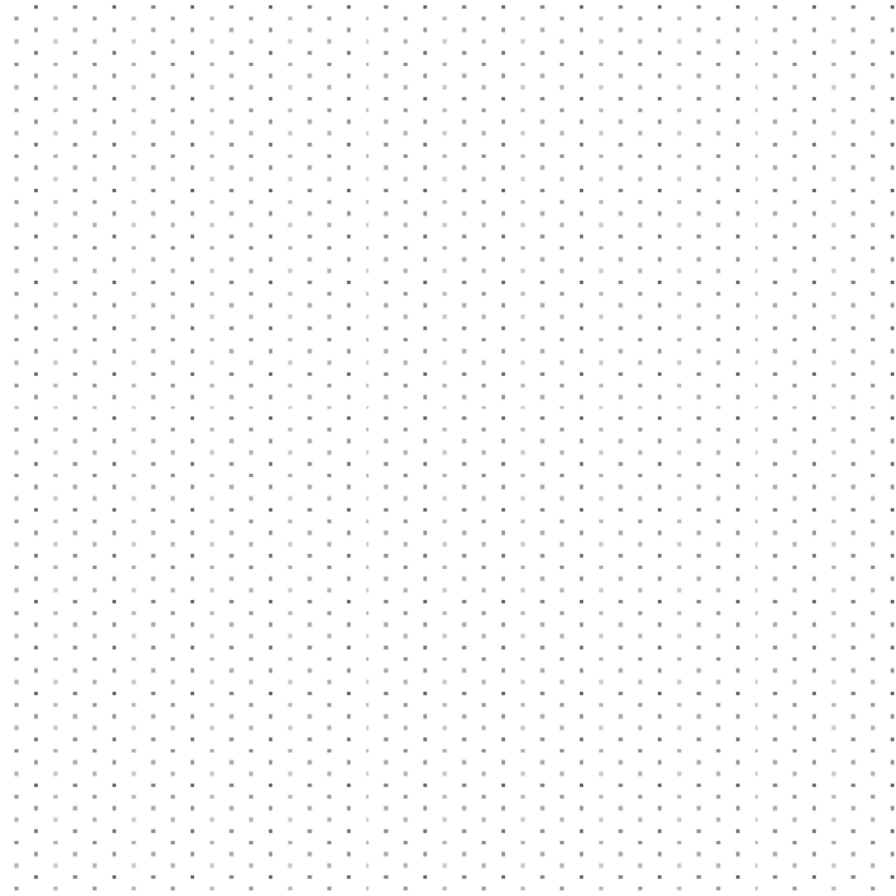
Give the GLSL for this pattern, as a WebGL 1 fragment shader.

```glsl
precision highp float;
// Staggered field of soft grey dots on white, with periodic weight changes and faint tile seams.

uniform vec2 u_resolution;

// All lengths are fractions of the canvas; y runs downward from the top.
const vec2 SPACING = vec2(0.02182, 0.02561);
const vec2 FIRST_DOT = vec2(0.01836, 0.0078);
const vec2 SEAM = vec2(0.41005, 0.4549);
const float TILE_WIDTH = 0.4342;
const float SEAM_LOSS = 0.00215;
const float EDGE_WIDTH = 0.00136;

// 1 when a whole-number value equals the target, otherwise 0.
float equals(float value, float target) {
  return 1.0 - step(0.5, abs(value - target));
}

// Number of tile seams crossed on each axis.
vec2 seamsCrossed(vec2 p) {
  return vec2(floor((p.x - SEAM.x) / TILE_WIDTH) + 1.0, step(SEAM.y, p.y));
}

// Strength and relative edge width of the dots in a column, cycling every four.
vec2 columnWeight(float column) {
  float phase = mod(column + 0.5, 4.0) - 0.5;
  return equals(phase, 0.0) * vec2(0.42, 0.85)
       + equals(phase, 1.0) * vec2(0.58, 0.65)
       + equals(phase, 2.0) * vec2(0.30, 0.92)
       + equals(phase, 3.0) * vec2(0.46, 0.95);
}

// Strength and relative edge height: alternate rows are crisp, every fourth most so.
vec2 rowWeight(float row, float shift) {
  float phase = mod(row + shift + 0.5, 4.0) - 0.5;
  float crispness = equals(phase, 0.0) + 0.65 * equals(phase, 2.0);
  return mix(vec2(0.73, 1.05), vec2(1.07, 0.60), crispness);
}

// Dot with a flat core and a soft edge; a seam through its centre removes the core.
float softDot(vec2 offset, vec2 core, vec2 edge) {
  vec2 q = max(abs(offset) - core, 0.0) / edge;
  return exp(-0.72 * dot(q, q));
}

float dotField(vec2 p) {
  vec2 seams = seamsCrossed(p);
  vec2 cell = (p + seams * SEAM_LOSS - FIRST_DOT) / SPACING;

  // Even columns sit half a row lower.
  float column = floor(cell.x + 0.5);
  float lowered = equals(mod(column + 0.5, 2.0), 0.5);
  cell.y -= 0.5 * lowered;
  float row = floor(cell.y + 0.5);

  vec2 across = columnWeight(column);
  vec2 down = rowWeight(row, 2.0 * (seams.y + lowered));
  vec2 offset = (cell - vec2(column, row)) * SPACING;
  vec2 edge = EDGE_WIDTH * vec2(across.y, down.y);
  return across.x * down.x * softDot(offset, vec2(0.5 * SEAM_LOSS), edge);
}

void main() {
  vec2 p = gl_FragCoord.xy / u_resolution;
  p.y = 1.0 - p.y;
  gl_FragColor = vec4(vec3(1.0 - dotField(p)), 1.0);
}
```
